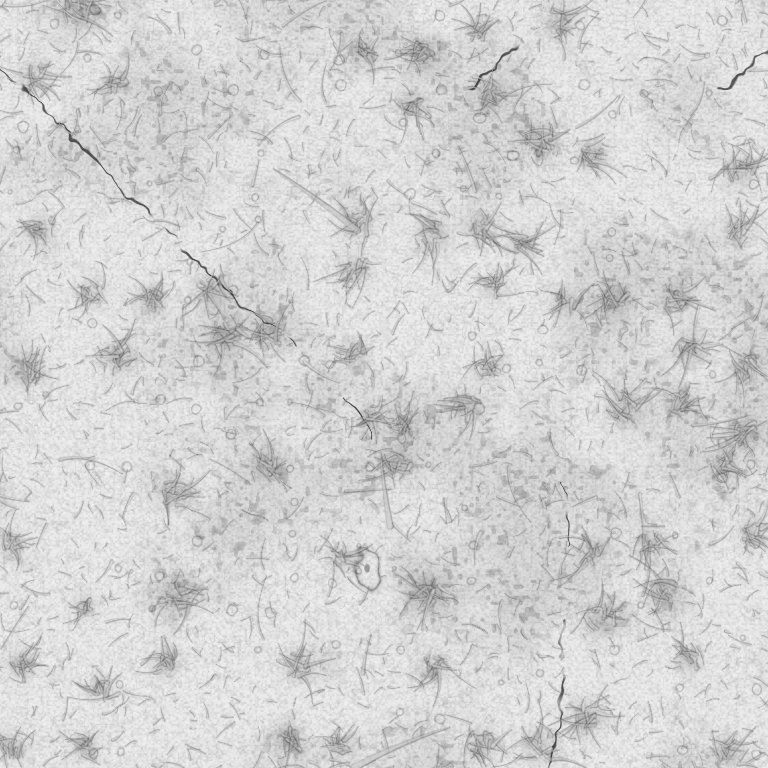
Write a Shadertoy shader that draws this texture map.

```glsl
// Pale dry ground with fine wrinkles, grass tufts, loose straw, pebbles and thin cracks.

float hash(vec2 p) {
    return fract(sin(dot(p, vec2(127.1, 311.7))) * 43758.5453);
}

vec2 hash2(vec2 p) {
    return vec2(hash(p), hash(p + 57.3));
}

float noise(vec2 p) {
    vec2 i = floor(p), f = fract(p);
    f = f * f * (3.0 - 2.0 * f);
    return mix(mix(hash(i), hash(i + vec2(1, 0)), f.x),
               mix(hash(i + vec2(0, 1)), hash(i + vec2(1, 1)), f.x), f.y);
}

float fbm(vec2 p) {
    float sum = 0.0, amp = 0.5;
    for (int i = 0; i < 4; i++) {
        sum += amp * noise(p);
        p = mat2(1.6, 1.2, -1.2, 1.6) * p + 7.1;
        amp *= 0.5;
    }
    return sum;
}

// Thin dark line where the noise crosses its middle value
float wrinkle(vec2 p, float width) {
    return 1.0 - smoothstep(0.0, width, abs(noise(p) - 0.5));
}

// Paints a tapered, bent blade with a dark rim; p is relative to its root
float blade(float tone, vec2 p, float angle, float len, float width, float bend, float fillTone) {
    float px = 0.7 / iResolution.y, c = cos(angle), s = sin(angle);
    vec2 q = vec2(c * p.x + s * p.y, c * p.y - s * p.x);
    float t = clamp(q.x / len, 0.0, 1.0);
    float side = q.y - bend * len * t * t;
    float d = length(vec2(q.x - t * len, side)) - width * (1.0 - 0.85 * t);
    float fill = smoothstep(px, -px, d);
    float rim = exp(-d * d / 1.4e-6) * (side < 0.0 ? 0.2 : 0.09);
    return mix(tone, fillTone, 0.6 * fill) * (1.0 - rim);
}

// Loose straw, at most one short piece per cell
float litter(float tone, vec2 uv, float cells, float chance, float width) {
    vec2 home = floor(uv * cells);
    for (int y = -1; y <= 1; y++)
    for (int x = -1; x <= 1; x++) {
        vec2 id = home + vec2(x, y);
        if (hash(id + cells) > chance) continue;
        vec2 r = hash2(id + 3.7), v = hash2(id + 9.2);
        tone = blade(tone, uv - (id + r) / cells, 6.283 * v.x, (0.25 + 0.7 * v.y) / cells,
                     width * (0.5 + r.x), 1.2 * (r.y - 0.5), 0.8 + 0.08 * v.x);
    }
    return tone;
}

// Fans of grass over a soft shadow
float tufts(float tone, vec2 uv) {
    vec2 home = floor(uv * 12.0);
    for (int y = -1; y <= 1; y++)
    for (int x = -1; x <= 1; x++) {
        vec2 id = home + vec2(x, y), root = (id + 0.15 + 0.7 * hash2(id)) / 12.0;
        float thick = exp(-dot(root - vec2(0.73, 0.64), root - vec2(0.73, 0.64)) * 60.0)
                    + exp(-dot(root - vec2(0.92, 0.45), root - vec2(0.92, 0.45)) * 60.0)
                    + exp(-dot(root - vec2(0.06, 0.57), root - vec2(0.06, 0.57)) * 90.0);
        if (hash(id + 4.4) > 0.42 + 0.5 * thick) continue;
        vec2 p = uv - root;
        float size = 0.55 + 0.45 * hash(id + 8.1), axis = 6.283 * hash(id + 2.9);
        float ragged = 0.4 + 1.2 * fbm(uv * 45.0);
        tone -= 0.15 * size * ragged * exp(-dot(p, p) / (0.0005 * size));
        for (int k = 0; k < 13; k++) {
            vec2 r = hash2(id + float(k) * 1.37 + 20.0), v = hash2(id + float(k) * 2.11 + 40.0);
            tone = blade(tone, p - 0.036 * size * (r - 0.5), axis + 3.6 * (v.x - 0.5),
                         size * (0.016 + 0.044 * v.y * v.y), 0.0014 + 0.0014 * r.x,
                         1.1 * (r.y - 0.5), 0.72 + 0.14 * v.x);
        }
    }
    return tone;
}

// Small outlined pebbles
float pebbles(vec2 uv) {
    vec2 id = floor(uv * 22.0), r = hash2(id + 71.0);
    vec2 p = uv - (id + 0.25 + 0.5 * r) / 22.0;
    float d = length(p) - 0.003 - 0.004 * r.x + 0.003 * (noise(uv * 130.0) - 0.5);
    return step(hash(id + 5.5), 0.22) * exp(-d * d / 1.5e-6);
}

// Jagged crack from a to b, of uneven width
float crack(vec2 uv, vec2 a, vec2 b, float width) {
    vec2 p = uv + 0.035 * (vec2(fbm(uv * 18.0), fbm(uv * 18.0 + 31.0)) - 0.47)
                + 0.006 * (vec2(noise(uv * 110.0), noise(uv * 110.0 + 13.0)) - 0.5);
    vec2 ab = b - a;
    float d = length(p - a - ab * clamp(dot(p - a, ab) / dot(ab, ab), 0.0, 1.0));
    float w = width * (0.3 + 1.1 * noise(uv * 45.0 + 5.0));
    return smoothstep(w + 0.0012, w - 0.0008, d) * smoothstep(0.15, 0.45, noise(uv * 38.0));
}

void mainImage(out vec4 fragColor, in vec2 fragCoord) {
    vec2 uv = fragCoord / iResolution.y;

    // Ground: broad shading, wrinkles and grain
    float patchy = fbm(uv * 9.0 + 3.0);
    vec2 warped = uv + 0.012 * vec2(fbm(uv * 40.0), fbm(uv * 40.0 + 19.0));
    float tone = 0.925 - 0.07 * smoothstep(0.4, 0.75, patchy);
    tone -= 0.055 * wrinkle(warped * 75.0, 0.09) * noise(uv * 30.0);
    tone -= 0.06 * wrinkle(warped * 150.0 + 8.0, 0.14) * noise(uv * 50.0 + 4.0);
    tone -= 0.10 * pow(noise(uv * 390.0), 2.0);
    tone -= 0.12 * smoothstep(0.66, 0.85, noise(uv * 140.0)) * smoothstep(0.4, 0.65, patchy);

    // Pebbles and one larger ring
    tone -= 0.16 * pebbles(uv);
    vec2 stone = uv - vec2(0.478, 0.26);
    float ring = length(stone * vec2(1.1, 0.85)) - 0.019 + 0.014 * (noise(uv * 70.0) - 0.5);
    tone -= 0.22 * exp(-ring * ring / 3e-6) + 0.08 * exp(-ring * ring / 3e-5);
    tone -= 0.3 * smoothstep(0.006, 0.003, length(stone * vec2(1.3, 0.8)));

    // Cracks
    float split = crack(uv, vec2(-0.02, 0.93), vec2(0.39, 0.54), 0.0011);
    split = max(split, crack(uv, vec2(0.61, 0.885), vec2(0.70, 0.97), 0.0017));
    split = max(split, crack(uv, vec2(0.73, 0.19), vec2(0.715, -0.02), 0.0015));
    split = max(split, crack(uv, vec2(0.73, 0.375), vec2(0.736, 0.29), 0.0011));
    split = max(split, crack(uv, vec2(0.93, 0.89), vec2(1.02, 0.94), 0.0012));
    split = max(split, crack(uv, vec2(0.445, 0.485), vec2(0.478, 0.435), 0.001));
    tone *= 1.0 - 0.62 * split;

    // Straw, grass and a few long stalks
    tone = litter(tone, uv, 55.0, 0.3, 0.0008);
    tone = litter(tone, uv, 27.0, 0.5, 0.0013);
    tone = litter(tone, uv + 0.37, 13.0, 0.3, 0.0015);
    tone = tufts(tone, uv);
    tone = blade(tone, uv - vec2(0.465, 0.70), 2.46, 0.135, 0.0045, 0.05, 0.76);
    tone = blade(tone, uv - vec2(0.508, 0.315), 1.75, 0.095, 0.004, -0.05, 0.78);
    tone = blade(tone, uv - vec2(0.46, 0.0), 0.5, 0.135, 0.0045, -0.1, 0.76);

    // Grain over everything
    tone -= 0.035 * (noise(uv * 470.0 + 11.0) - 0.5);
    fragColor = vec4(vec3(clamp(tone, 0.1, 0.94)), 1.0);
}
```
